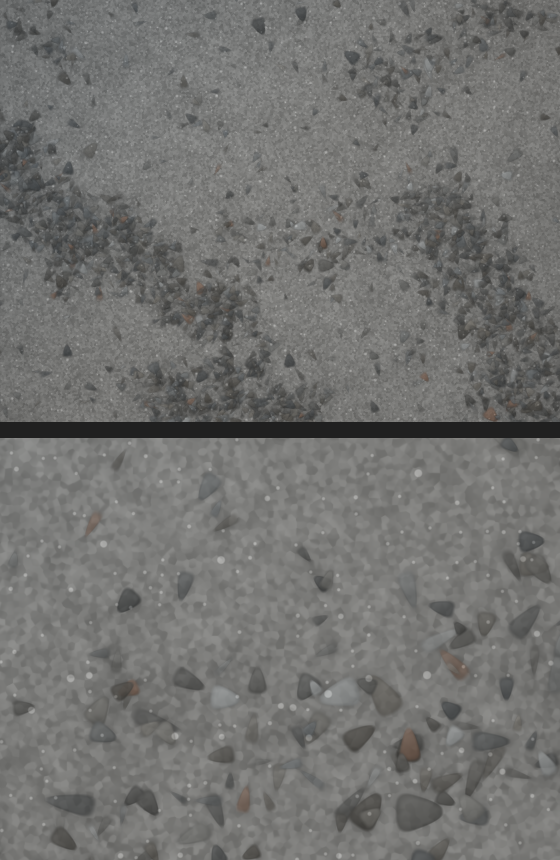
Top, the full canvas; bottom, a detail of the centre.
Give the GLSL for this texture, as a WebGL 2 fragment shader.

```glsl
#version 300 es
precision highp float;
// Grey sand bed with drifts of dark, broken gravel and a few pale chips.
// Sand is soft cellular noise; gravel is several jittered grids of tapered
// stones, kept or dropped by a density field of capsules and layered sines.

uniform vec2 u_resolution;
out vec4 fragColor;

vec3 hash3(vec2 p) {
  vec3 q = fract(p.xyx * vec3(0.1031, 0.1030, 0.0973));
  q += dot(q, q.yxz + 33.33);
  return fract((q.xxy + q.yzz) * q.zyx);
}

// Cellular noise with blended cell tones, 0 to 1
float softCells(vec2 p) {
  vec2 cell = floor(p);
  float sum = 0.0, weight = 0.0;
  for (int y = -1; y <= 1; y++)
  for (int x = -1; x <= 1; x++) {
    vec2 id = cell + vec2(x, y);
    vec3 h = hash3(id);
    vec2 d = id + h.xy - p;
    float w = exp(-7.0 * dot(d, d));
    sum += w * h.z;
    weight += w;
  }
  return sum / weight;
}

// Soft capsule: 1 on the segment a-b, 0 beyond the radius
float drift(vec2 p, vec2 a, vec2 b, float radius) {
  vec2 ab = b - a;
  float t = clamp(dot(p - a, ab) / dot(ab, ab), 0.0, 1.0);
  return smoothstep(radius, radius * 0.2, length(p - a - ab * t));
}

// Chance of finding a stone at p
float gravelDensity(vec2 p) {
  vec2 w = p + 0.025 * sin(p.yx * 23.0 + vec2(1.0, 4.0)) + 0.012 * sin(p.yx * 57.0);
  float left = max(drift(w, vec2(0.02, 0.58), vec2(0.16, 0.45), 0.16),
                   drift(w, vec2(0.20, 0.46), vec2(0.53, 0.24), 0.12));
  left = max(left, drift(w, vec2(0.42, 0.08), vec2(0.70, 0.03), 0.12));
  float right = max(drift(w, vec2(1.02, 0.50), vec2(1.17, 0.33), 0.14),
                    drift(w, vec2(1.17, 0.30), vec2(1.27, 0.05), 0.17));
  float sparse = max(drift(w, vec2(0.93, 0.80), vec2(1.18, 0.95), 0.13),
                     drift(w, vec2(0.56, 0.40), vec2(0.97, 0.47), 0.13));
  sparse = max(sparse, drift(w, vec2(0.03, 0.93), vec2(0.15, 0.91), 0.09));
  float clumps = sin(p.x * 31.0 + 2.0 * sin(p.y * 19.0)) * sin(p.y * 37.0 + 2.0 * sin(p.x * 23.0));
  float zone = max(max(left, right * 0.9), sparse * 0.34);
  return clamp(zone * (0.72 + 0.3 * clumps) + 0.035 + 0.035 * clumps, 0.0, 1.0);
}

// Lay one grid of stones over the ground colour
vec3 layStones(vec3 ground, vec2 p, float size, float seed, float blur) {
  vec2 cell = floor(p / size);
  for (int y = -1; y <= 1; y++)
  for (int x = -1; x <= 1; x++) {
    vec2 id = cell + vec2(x, y);
    vec3 place = hash3(id + seed);
    vec3 form = hash3(id + seed + 71.7);
    vec3 tint = hash3(id + seed + 153.3);
    vec2 centre = (id + place.xy) * size;
    if (place.z > gravelDensity(centre)) continue;

    // Tapered, slightly squared body
    float angle = form.x * 6.283;
    vec2 axis = vec2(cos(angle), sin(angle));
    vec2 d = p - centre;
    vec2 q = vec2(dot(d, axis), dot(d, vec2(-axis.y, axis.x)));
    float len = size * mix(0.22, 0.52, form.y);
    float wide = len * mix(0.25, 0.72, form.z);
    float taper = 1.0 - 0.5 * clamp(q.x / len, -1.0, 1.0);
    vec2 v = abs(q / vec2(len, wide * taper));
    float edge = (pow(dot(v * v, v) + 1e-5, 0.333) - 1.0) * wide;

    // Stone colours: mostly slate, some rust, some pale
    float tone = mix(0.29, 0.46, tint.x * tint.x);
    vec3 stone = tone * mix(vec3(0.97, 1.01, 1.03), vec3(1.03, 1.0, 0.94), tint.y);
    if (tint.z < 0.025) stone = vec3(0.46, 0.375, 0.325);
    if (tint.z > 0.96) stone = vec3(0.54, 0.55, 0.55);
    stone += 0.035 * clamp((d.y - 0.5 * d.x) / wide, -1.0, 1.0);
    stone *= 1.0 - 0.12 * smoothstep(-0.35 * wide, 0.0, edge);

    ground *= 1.0 - 0.10 * smoothstep(0.004, -0.002, edge);
    ground = mix(ground, stone, smoothstep(blur, -blur, edge) * mix(0.55, 0.92, form.z));
  }
  return ground;
}

void main() {
  vec2 p = gl_FragCoord.xy / u_resolution.y;
  float pixel = 1.0 / u_resolution.y;
  vec2 middle = p - 0.5 * vec2(u_resolution.x / u_resolution.y, 1.0);

  // Sand: fine grain, coarser grain, broad mottling
  float fine = softCells(p * 210.0) - 0.5;
  float coarse = softCells(p * 95.0 + 17.0) - 0.5;
  float mottle = softCells(p * 14.0 + 5.0) - 0.5;
  vec3 colour = vec3(0.482, 0.481, 0.472) + 0.07 * fine + 0.045 * coarse + 0.035 * mottle;
  colour *= 1.0 - 0.16 * gravelDensity(p);

  // Gravel, large stones first
  for (int i = 0; i < 5; i++) {
    float layer = float(i);
    colour = layStones(colour, p, 0.038 - 0.004 * layer, 37.0 * layer + 11.0, 1.2 * pixel);
  }

  // Tiny shell specks
  vec2 speckCell = floor(p * 85.0);
  vec3 speck = hash3(speckCell + 211.0);
  float reach = length(p * 85.0 - speckCell - 0.25 - 0.5 * speck.xy) / 85.0;
  float radius = mix(0.0012, 0.0032, pow(fract(speck.z * 91.7), 6.0));
  colour += 0.15 * step(0.84, speck.z) * smoothstep(radius + pixel, radius - pixel, reach);

  // Shared grain, dim corners, cool cast toward the upper left
  colour += 0.03 * fine;
  colour *= 1.03 - 0.19 * dot(middle, middle);
  colour += vec3(-0.008, 0.0, 0.008) * smoothstep(-0.1, 0.9, middle.y - middle.x);
  fragColor = vec4(colour, 1.0);
}
```
